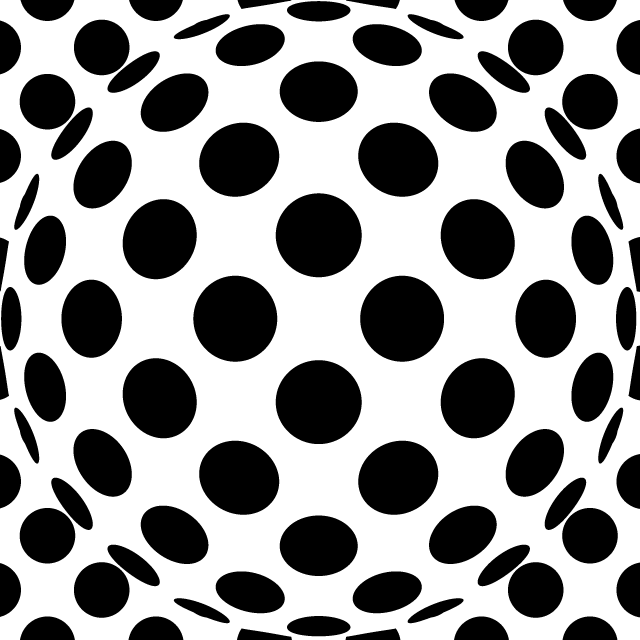
This pattern is drawn by a Shadertoy shader. Its source:

```glsl
// Black polka dots on white, bulged outward by a large sphere.

const float PI = 3.14159265;
const vec3 PAPER = vec3(1.0);
const vec3 INK = vec3(0.0);

// Flat plane position seen at p through a sphere; unchanged outside it.
vec2 unwrapSphere(vec2 p, float sphereRadius) {
    float r = length(p) / sphereRadius;
    if (r >= 1.0 || r < 1e-5) return p * (r < 1.0 ? 2.0 / PI : 1.0);
    return p * (2.0 / PI) * asin(r) / r;
}

// Signed distance to the nearest dot of a diagonal lattice.
float dotLattice(vec2 p, float spacing, float dotRadius) {
    vec2 diagonal = vec2(p.x + p.y, p.x - p.y) / (2.0 * spacing);
    vec2 cell = fract(diagonal) - 0.5;
    return length(cell) * sqrt(2.0) * spacing - dotRadius;
}

// Ink coverage at one canvas position.
float inkAt(vec2 uv, vec2 center, float sphereRadius) {
    vec2 plane = unwrapSphere(uv - center, sphereRadius);
    return 1.0 - step(0.0, dotLattice(plane, 0.08477, 0.0434));
}

void mainImage(out vec4 fragColor, in vec2 fragCoord) {
    const int SAMPLES = 4;
    vec2 center = vec2(0.498, 0.502);
    float sphereRadius = 0.4987;

    // Average a grid of samples, since the rim compresses the dots strongly.
    float ink = 0.0;
    for (int y = 0; y < SAMPLES; y++) {
        for (int x = 0; x < SAMPLES; x++) {
            vec2 offset = (vec2(x, y) + 0.5) / float(SAMPLES) - 0.5;
            vec2 uv = (fragCoord + offset) / iResolution.xy;
            ink += inkAt(uv, center, sphereRadius);
        }
    }
    ink /= float(SAMPLES * SAMPLES);

    fragColor = vec4(mix(PAPER, INK, ink), 1.0);
}
```
